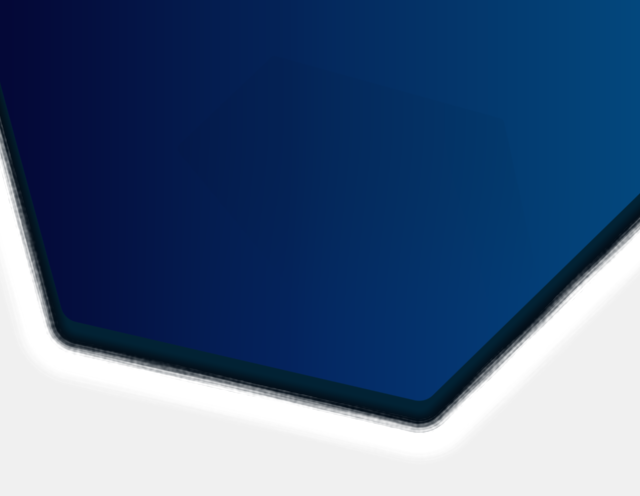
This background is drawn by a Shadertoy shader. Its source:

```glsl
const vec3 PAPER = vec3(0.941);
const vec3 GLOW = vec3(1.0);
const vec3 RIM_TEAL = vec3(0.008, 0.135, 0.205);
const vec3 RIM_BLACK = vec3(0.012, 0.055, 0.095);
const vec3 NAVY_DARK = vec3(0.016, 0.022, 0.205);
const vec3 NAVY_MID = vec3(0.016, 0.145, 0.350);
const vec3 NAVY_LIGHT = vec3(0.012, 0.280, 0.490);

// Signed distance to a five-cornered polygon with rounded corners
float roundedPolygon(vec2 p, vec2 corners[5], float radius) {
    float nearest = dot(p - corners[0], p - corners[0]);
    float side = 1.0;
    for (int i = 0; i < 5; i++) {
        vec2 a = corners[i];
        vec2 b = corners[(i + 4) % 5];
        vec2 edge = b - a;
        vec2 toPoint = p - a;
        vec2 gap = toPoint - edge * clamp(dot(toPoint, edge) / dot(edge, edge), 0.0, 1.0);
        nearest = min(nearest, dot(gap, gap));
        bvec3 crossing = bvec3(p.y >= a.y, p.y < b.y, edge.x * toPoint.y > edge.y * toPoint.x);
        if (all(crossing) || all(not(crossing))) side = -side;
    }
    return side * sqrt(nearest) - radius;
}

vec2 hashGradient(vec2 cell) {
    float h = fract(sin(dot(cell, vec2(127.1, 311.7))) * 43758.5);
    return vec2(cos(h * 6.2832), sin(h * 6.2832));
}

float gradientNoise(vec2 p) {
    vec2 cell = floor(p);
    vec2 f = fract(p);
    vec2 u = f * f * (3.0 - 2.0 * f);
    vec2 e = vec2(1.0, 0.0);
    float low = mix(dot(hashGradient(cell), f), dot(hashGradient(cell + e.xy), f - e.xy), u.x);
    float high = mix(dot(hashGradient(cell + e.yx), f - e.yx), dot(hashGradient(cell + e.xx), f - e.xx), u.x);
    return mix(low, high, u.y);
}

// Horizontal blue ramp
vec3 navyRamp(float t) {
    vec3 left = mix(NAVY_DARK, NAVY_MID, smoothstep(-0.1, 0.55, t));
    return mix(left, NAVY_LIGHT, clamp((t - 0.45) / 0.55, 0.0, 1.0));
}

// Dark rim, soft shadow edge and white halo, by distance
vec3 shadowBand(float d, float streak) {
    vec3 rim = mix(RIM_TEAL, RIM_BLACK, smoothstep(-0.016, 0.012, d));
    vec3 halo = mix(GLOW, PAPER, smoothstep(0.068, 0.102, d + 0.006 * streak));
    return mix(rim, halo, smoothstep(0.007, 0.037, d + 0.007 * streak));
}

void mainImage(out vec4 fragColor, in vec2 fragCoord) {
    vec2 p = fragCoord / iResolution.y;
    float across = fragCoord.x / iResolution.x;
    float pixel = 1.0 / iResolution.y;

    vec2 panel[5] = vec2[5](vec2(-0.189, 1.682), vec2(0.162, 0.390),
        vec2(0.845, 0.232), vec2(1.650, 1.017), vec2(1.650, 1.682));
    vec2 facet[5] = vec2[5](vec2(0.554, 0.875), vec2(1.005, 0.750),
        vec2(1.070, 0.450), vec2(0.700, 0.300), vec2(0.370, 0.700));

    // Shadow sits a little below the panel
    float shadowDistance = roundedPolygon(p + vec2(0.0, 0.031), panel, 0.04);
    float streak = gradientNoise(vec2(shadowDistance * 260.0, (p.x + p.y) * 6.0))
        + 0.5 * gradientNoise(p * 130.0);
    vec3 color = shadowBand(shadowDistance, streak);

    // Blue panel with a faint inner facet
    vec3 navy = navyRamp(across);
    float facetMask = 1.0 - smoothstep(-pixel, pixel, roundedPolygon(p, facet, 0.012));
    navy *= 1.0 - 0.035 * facetMask * smoothstep(0.35, 0.75, p.y);
    navy.b += 0.025 * (1.0 - smoothstep(0.2, 0.65, p.y)) * smoothstep(0.1, 0.5, across);
    float panelDistance = roundedPolygon(p, panel, 0.04);
    color = mix(color, navy, 1.0 - smoothstep(-pixel, pixel, panelDistance));

    fragColor = vec4(color, 1.0);
}
```
